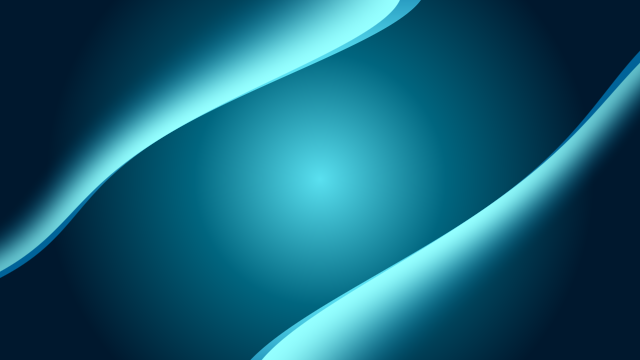
Write a Shadertoy shader that draws this background.

```glsl
// A teal radial light between two glowing, sweeping ribbons in opposite corners.
// Each ribbon edge is a quartic x(y); the glow fades with the distance to that
// edge, and a thin fringe borders it. One ribbon is drawn in half-turned space.

const vec2  STAGE = vec2(16.0 / 9.0, 1.0);
const vec2  LIGHT_CENTER = vec2(0.889, 0.502);
const float TEAL_RADIUS = 0.35;
const float NAVY_RADIUS = 0.76;

const vec3 CORE = vec3(0.35, 0.88, 0.94);
const vec3 TEAL = vec3(0.00, 0.40, 0.50);
const vec3 NAVY = vec3(0.00, 0.095, 0.18);
const vec3 GLOW_HOT = vec3(0.58, 1.00, 1.00);
const vec3 GLOW_DEEP = vec3(0.00, 0.50, 0.68);
const vec3 FRINGE_CYAN = vec3(0.35, 0.88, 0.95);
const vec3 FRINGE_BLUE = vec3(0.00, 0.39, 0.60);

// Edge start on the x axis, then the coefficients of y, y^2, y^3, y^4
const float LOWER_START = 0.727;
const vec4  LOWER_CURVE = vec4(0.8325, 3.699, -6.575, 3.319);
const float UPPER_START = 0.667;
const vec4  UPPER_CURVE = vec4(0.458, 8.561, -17.948, 11.11);

// Fringe: height where it pinches, width, change of width with height
const vec3 LOWER_FRINGE = vec3(0.42, 0.115, 0.0);
const vec3 UPPER_FRINGE = vec3(0.38, 0.25, -0.145);

const int   SEGMENTS = 36;
const float GLOW_MIN = 0.095;
const float GLOW_EXTRA = 0.38;
const float GLOW_TAPER = 3.6;

float edgeX(float y, float start, vec4 c) {
    return start + y * (c.x + y * (c.y + y * (c.z + y * c.w)));
}

float edgeSlope(float y, vec4 c) {
    return c.x + y * (2.0 * c.y + y * (3.0 * c.z + y * 4.0 * c.w));
}

// Distance to the edge (x) and the height of its nearest point (y)
vec2 nearestOnEdge(vec2 p, float start, vec4 curve) {
    vec2 best = vec2(1e3, 0.0);
    vec2 a = vec2(start, 0.0);
    for (int i = 1; i <= SEGMENTS; i++) {
        float y = float(i) / float(SEGMENTS);
        vec2 b = vec2(edgeX(y, start, curve), y);
        vec2 ab = b - a;
        float t = clamp(dot(p - a, ab) / dot(ab, ab), 0.0, 1.0);
        vec2 q = a + t * ab;
        float d = distance(p, q);
        if (d < best.x) best = vec2(d, q.y);
        a = b;
    }
    return best;
}

vec3 radialLight(vec2 p) {
    float r = distance(p, LIGHT_CENTER);
    vec3 inner = mix(CORE, TEAL, clamp(r / TEAL_RADIUS, 0.0, 1.0));
    float fade = (r - TEAL_RADIUS) / (NAVY_RADIUS - TEAL_RADIUS);
    return mix(inner, NAVY, clamp(fade, 0.0, 1.0));
}

vec3 addRibbon(vec3 base, vec2 p, float start, vec4 curve, vec3 fringe, float pixel) {
    // Signed distances across the edge and across the fringe border
    float slope = edgeSlope(p.y, curve);
    float scale = inversesqrt(1.0 + slope * slope);
    float side = (p.x - edgeX(p.y, start, curve)) * scale;
    float spread = pow(abs(p.y - fringe.x), 1.5) * (fringe.y + fringe.z * p.y);
    float border = side + spread * scale;

    // Glow, wide at the foot and narrow at the tip
    vec2 near = nearestOnEdge(p, start, curve);
    float reach = GLOW_MIN + GLOW_EXTRA * exp(-GLOW_TAPER * near.y);
    float glow = 1.0 - smoothstep(0.0, 1.0, near.x / reach);
    glow *= 1.0 - 0.2 * smoothstep(0.35, 0.8, near.y);
    vec3 lit = mix(base, mix(GLOW_DEEP, GLOW_HOT, glow), glow);

    // Fringe, brightest in the lower bend
    float blue = smoothstep(0.0, 0.42, abs(p.y - 0.22));
    vec3 band = mix(FRINGE_CYAN, FRINGE_BLUE, blue);

    vec3 color = mix(base, band, smoothstep(-pixel, pixel, border));
    return mix(color, lit, smoothstep(-pixel, pixel, side));
}

void mainImage(out vec4 fragColor, in vec2 fragCoord) {
    vec2 p = fragCoord / iResolution.xy * STAGE;
    float pixel = 0.75 / iResolution.y;

    vec3 color = radialLight(p);
    color = addRibbon(color, p, LOWER_START, LOWER_CURVE, LOWER_FRINGE, pixel);
    color = addRibbon(color, STAGE - p, UPPER_START, UPPER_CURVE, UPPER_FRINGE, pixel);
    fragColor = vec4(color, 1.0);
}
```
